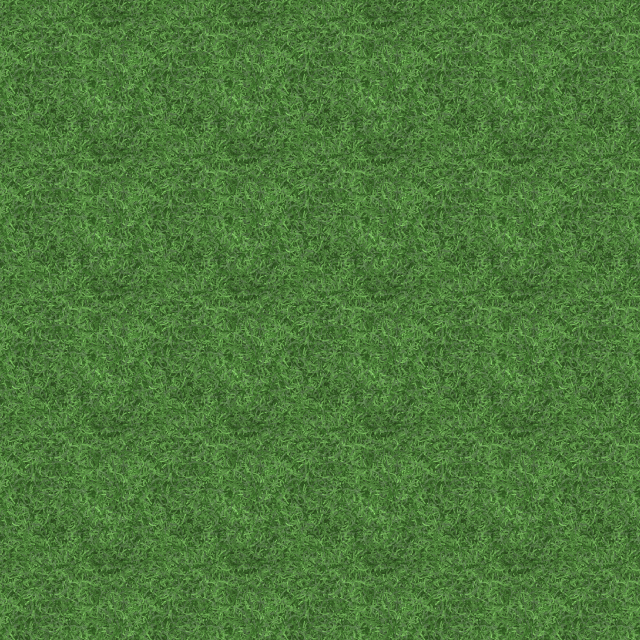
Write a WebGL 2 fragment shader that draws this texture.

```glsl
#version 300 es
precision highp float;
// Mown lawn: a square tile of grass repeated across and down the canvas.
// Layers of short bent blades are scattered over wrapping grids, then toned
// by soft clumps, a few fixed patches and fine grain that wrap with the tile.

uniform vec2 u_resolution;
out vec4 outColor;

const float TILES = 4.68;            // repeats across the canvas
const int LAYERS = 7;                // blade layers, lowest first
const float FIRST_GRID = 19.0;       // blade cells per tile in the lowest layer
const float GRID_STEP = 1.0;         // extra cells for each layer above
const float BLADE_WIDTH = 0.0046;    // half width, in tiles
const float BLADE_MIN = 0.016;       // half length range, in tiles
const float BLADE_MAX = 0.036;
const float MAX_BEND = 14.0;         // curvature of a blade
const float MUTED_SHARE = 0.2;       // part of the blades that look dry
const float CLUMP_AMOUNT = 0.2;
const float GRAIN_AMOUNT = 0.3;
const float GRAIN_GRID = 96.0;

const vec3 SOIL  = vec3(0.19, 0.32, 0.13);
const vec3 DEEP  = vec3(0.18, 0.35, 0.12);
const vec3 LIGHT = vec3(0.45, 0.67, 0.35);
const vec3 MUTED = vec3(0.36, 0.49, 0.31);

// Patch centres within the tile
const vec2 PALE_KNOT = vec2(0.97, 0.24);
const vec2 PALE_CLUMP = vec2(0.74, 0.95);
const vec2 DARK_CLUMP = vec2(0.77, 0.54);

// Integer hash of a cell and a seed, three values from 0 to 1
vec3 hash3(vec2 cell, int seed) {
    uvec3 v = uvec3(uvec2(cell), uint(seed)) * 1664525u + 1013904223u;
    v.x += v.y * v.z; v.y += v.z * v.x; v.z += v.x * v.y;
    v ^= v >> 16u;
    v.x += v.y * v.z; v.y += v.z * v.x; v.z += v.x * v.y;
    return vec3(v >> 8u) / 16777216.0;
}

// Value noise that wraps after one tile
float tileNoise(vec2 p, float grid, int seed) {
    vec2 cell = floor(p * grid);
    vec2 f = fract(p * grid);
    f = f * f * (3.0 - 2.0 * f);
    vec2 a = mod(cell, grid);
    vec2 b = mod(cell + 1.0, grid);
    float low = mix(hash3(a, seed).x, hash3(vec2(b.x, a.y), seed).x, f.x);
    float high = mix(hash3(vec2(a.x, b.y), seed).x, hash3(b, seed).x, f.x);
    return mix(low, high, f.y);
}

// Soft round spot, measured across the tile edges
float patchAt(vec2 p, vec2 centre, float radius) {
    vec2 d = fract(p - centre + 0.5) - 0.5;
    return exp(-dot(d, d) / (radius * radius));
}

// Coverage of one tapered, bent blade; q is relative to its middle
float bladeMask(vec2 q, float angle, float halfLength, float bend, float pixel) {
    vec2 axis = vec2(cos(angle), sin(angle));
    vec2 local = vec2(dot(q, axis), dot(q, vec2(-axis.y, axis.x)));
    local.y -= bend * (local.x * local.x - 0.3 * halfLength * halfLength);
    float along = clamp(local.x, -halfLength, halfLength);
    float width = BLADE_WIDTH * mix(1.15, 0.65, 0.5 + 0.5 * along / halfLength);
    float d = length(local - vec2(along, 0.0));
    return clamp(0.5 + (width - d) / pixel, 0.0, 1.0);
}

// Paint one layer of blades over the colour below
vec3 paintLayer(vec3 color, vec2 p, int layer, float pixel) {
    float grid = FIRST_GRID + GRID_STEP * float(layer);
    vec2 home = floor(p * grid);
    for (int y = -1; y <= 1; y++) {
        for (int x = -1; x <= 1; x++) {
            vec2 cell = home + vec2(x, y);
            vec2 wrapped = mod(cell, grid);
            vec3 place = hash3(wrapped, layer * 3 + 1);
            vec3 form = hash3(wrapped, layer * 3 + 2);
            vec3 look = hash3(wrapped, layer * 3 + 3);
            vec2 q = p - (cell + place.xy) / grid;
            float halfLength = mix(BLADE_MIN, BLADE_MAX, form.x);
            float bend = MAX_BEND * (2.0 * form.y - 1.0);
            float mask = bladeMask(q, 6.2832 * place.z, halfLength, bend, pixel);
            vec3 tint = mix(DEEP, LIGHT, look.x);
            tint = mix(tint, MUTED, step(look.y, MUTED_SHARE));
            color = mix(color, tint * mix(0.88, 1.12, look.z), mask);
        }
    }
    return color;
}

void main() {
    float side = min(u_resolution.x, u_resolution.y);
    vec2 p = gl_FragCoord.xy / side * TILES;
    float pixel = TILES / side;

    // Blades over soil
    vec3 color = SOIL;
    for (int i = 0; i < LAYERS; i++) color = paintLayer(color, p, i, pixel);

    // Clumps and fixed patches, the same in every tile
    float clump = 0.6 * tileNoise(p, 5.0, 41) + 0.4 * tileNoise(p, 13.0, 42) - 0.5;
    float tone = 1.0 + CLUMP_AMOUNT * clump;
    tone += 0.16 * patchAt(p, PALE_KNOT, 0.05) + 0.10 * patchAt(p, PALE_CLUMP, 0.10);
    tone -= 0.09 * patchAt(p, DARK_CLUMP, 0.15);

    // Fine grain between the blades
    tone += GRAIN_AMOUNT * (tileNoise(p, GRAIN_GRID, 43) - 0.5);
    outColor = vec4(clamp(color * tone, 0.0, 1.0), 1.0);
}
```
